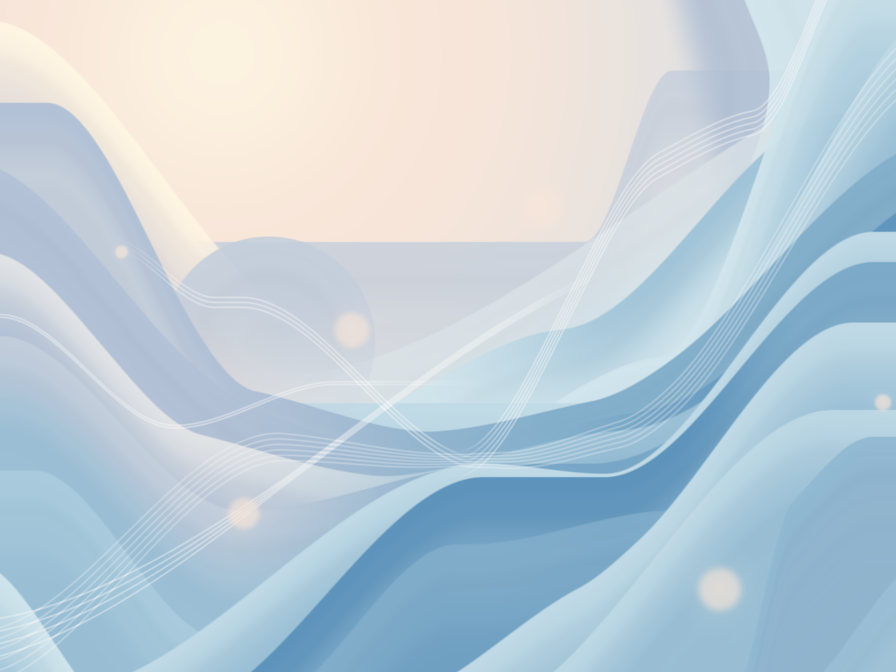
Write a Shadertoy shader that draws this background.

```glsl
// Flowing silk-like waves under a warm hazy sky, with fine strands and soft orbs.
// Each wave fills the area under a sum of smooth ramps, back to front,
// shaded by depth; strands are thin offsets of the same kind of curve.

const vec3 CREAM = vec3(.99, .95, .88);
const vec3 PEACH = vec3(.97, .90, .85);
const vec3 MIST  = vec3(.87, .88, .89);
const vec3 MAUVE = vec3(.69, .75, .83);
const vec3 PALE  = vec3(.81, .89, .92);
const vec3 SKY   = vec3(.66, .79, .86);
const vec3 MID   = vec3(.51, .68, .79);
const vec3 DEEP  = vec3(.36, .57, .73);
const float STRAND_WIDTH = .0016;
const float STRAND_LIGHT = .42;
const float FOLD_SHADE = .01;

// Orbs: centre and radius
const vec3 ORBS[6] = vec3[6](
  vec3(.524, .509, .03), vec3(.363, .236, .027), vec3(1.071, .123, .037),
  vec3(1.314, .401, .014), vec3(.807, .691, .033), vec3(.181, .625, .011));

vec2 p;    // position, canvas height = 1
vec3 col;  // colour painted so far

// Smooth step of height h, for x between a and b
float rise(float a, float b, float h) { return h * smoothstep(a, b, p.x); }

// Fades from 1 to 0 between a and b
float fade(float a, float b, float v) { return 1. - smoothstep(a, b, v); }

// Paints where depth d > 0, from rim colour to body colour
void region(float d, vec3 rim, vec3 body, float reach, float alpha) {
  float edge = max(fwidth(d), .0005);
  float folds = sin(d * 75.) + .5 * sin(d * 173. + 1.);
  vec3 tint = mix(rim, body, smoothstep(0., reach, d));
  tint += FOLD_SHADE * folds * exp(-9. * max(d, 0.));
  col = mix(col, tint, alpha * smoothstep(-edge, edge, d));
}

// Paints below a height
void wave(float h, vec3 rim, vec3 body, float reach, float alpha) {
  region(h - p.y, rim, body, reach, alpha);
}

// Bundle of thin lines about the height h
float strands(float h, float spread, int count) {
  float d = p.y - h, sum = 0.;
  float slope = max(length(vec2(dFdx(d), dFdy(d))) * iResolution.y, 1.);
  for (int i = 0; i < count; i++) {
    float offset = spread * ((float(i) + .5) / float(count) - .5);
    sum += fade(0., STRAND_WIDTH + .7 / iResolution.y, abs(d - offset) / slope);
  }
  return min(sum, 1.6);
}

void mainImage(out vec4 fragColor, in vec2 fragCoord) {
  p = fragCoord / iResolution.xy * vec2(4. / 3., 1.);
  float x = p.x, y = p.y;
  float east = smoothstep(.3, .85, x);
  vec3 haze = mix(MIST, MAUVE, .6);
  vec3 soft = mix(PALE, SKY, .45);
  vec3 blue = mix(SKY, MID, .4);

  // Warm sky
  float sun = length(p - vec2(.33, .92));
  col = mix(CREAM, PEACH, smoothstep(0., .33, sun));
  col = mix(col, MIST, smoothstep(.32, .85, sun));
  col = mix(col, MIST, .8 * fade(.4, .66, y));

  // Haze and hanging veil
  wave(.64 + rise(.87, 1., .255), haze, MIST, .3, .8);
  float veil = 1.03 + .115 * smoothstep(.5, .88, y) - .05 * smoothstep(.88, 1.06, y);
  region(x - veil, PALE, PALE, .1, .9);
  float veilBody = smoothstep(1., 1.07, x + .25 * (y - .9)) * smoothstep(.55, .75, y);
  region(veil - x, MAUVE, MAUVE, .1, .85 * veilBody);

  // Distant hills and climbing rays
  wave(.44 + rise(.4, 1.5, .5), mix(MIST, PALE, .3), PALE, .2, rise(.35, .6, .75));
  wave(.36 + rise(.45, .85, .15) + rise(.83, 1.25, .32),
    mix(PALE, blue, smoothstep(.6, 1., x)), PALE, .16, .9);
  wave(.3 + rise(.6, 1., .17) + rise(.98, 1.3, .62), PALE, SKY, .26, .95);
  wave(.4 + rise(.9, 1.05, .08) + rise(1., 1.42, .52), soft, blue, .18, .9);

  // Sunlit arc and round hill
  wave(.97 - rise(-.02, .5, .46), CREAM, mix(PEACH, MAUVE, .35), .16, fade(.26, .44, x));
  region(.158 - length(p - vec2(.4, .49)), haze, haze, .12, .9 * smoothstep(.36, .58, y));

  // Long ridges from left to right
  wave(.847 - rise(.07, .38, .42) - rise(.3, .65, .07) + rise(.62, 1., .06) + rise(.88, 1.42, .38),
    mix(MAUVE, MID, east), mix(haze, MID, east), .11, 1.);
  wave(.76 - rise(-.05, .4, .36) - rise(.3, .65, .09) + rise(.6, 1., .08) + rise(.95, 1.45, .34),
    mix(MAUVE, mix(MID, DEEP, smoothstep(.8, 1.2, x)), east), mix(MAUVE, MID, east), .12, .95);
  wave(.625 - rise(-.02, .3, .25) - rise(.15, .6, .085) + rise(.55, .95, .07) + rise(.92, 1.5, .36),
    mix(MIST, blue, east), mix(MAUVE, MID, east), .13, 1.);
  wave(.5 - rise(0., .36, .26) + rise(.36, .75, .07) + rise(.88, 1.4, .27),
    mix(haze, mix(MID, DEEP, .4), east), blue, .16, .9);
  wave(.3 - rise(.05, .33, .25), SKY, blue, .2, .9);

  // Bright band over the dark valley
  wave(-.03 + rise(.08, .72, .34) - rise(.72, .9, .015) + rise(.9, 1.3, .36), soft, blue, .12, 1.);
  wave(-.06 + rise(.25, .72, .35) + rise(.9, 1.3, .32),
    mix(DEEP, MID, rise(1., 1.2, .8)), MID, .17, 1.);
  wave(-.05 + rise(.38, .68, .24) + rise(.7, 1., .05), MID, mix(DEEP, MID, .3), .2, .75);

  // Lower swoosh and corner hills
  wave(-.05 + rise(.55, .95, .2) + rise(.86, 1.27, .37), soft, blue, .15, 1.);
  wave(-.06 + rise(.7, 1.24, .45), soft, blue, .14, .9);
  wave(-.05 + rise(1.08, 1.18, .25) + rise(1.1, 1.3, .15), mix(SKY, MID, .7), mix(MAUVE, MID, .7), .12, .9);
  wave(-.05 + rise(1.15, 1.4, .23), blue, SKY, .2, .8);
  wave(.165 - rise(-.04, .2, .24), PALE, SKY, .16, .95);

  // Fine strands
  float light = .7 * strands(.02 + rise(-.04, .42, .315) - rise(.4, .65, .02)
    + rise(.75, 1., .05) + rise(.92, 1.42, .57), .02 + .11 * abs(x - .68), 6);
  light += strands(.04 + rise(-.1, 1.1, .6), .012 + .15 * max(.42 - x, 0.), 4) * fade(.7, .95, x);
  light += strands(.31 + rise(.68, .98, .4) + rise(.85, 1.15, .11) + rise(1.12, 1.3, .3), .045, 5)
    * smoothstep(.66, .76, x);
  light += strands(.64 - rise(.16, .32, .09) - rise(.36, .72, .24), .022, 3)
    * smoothstep(.16, .3, x) * fade(.62, .74, x);
  light += strands(.53 - rise(0., .26, .165) + rise(.26, .5, .065), .008, 2) * fade(.5, .75, x);
  col = mix(col, vec3(.97), min(STRAND_LIGHT * light, .8));

  // Soft warm orbs
  for (int i = 0; i < 6; i++) {
    float r = length(p - ORBS[i].xy) / ORBS[i].z;
    col = mix(col, PEACH, .5 * fade(.6, 1.1, r) + .22 * exp(-r * r));
  }
  fragColor = vec4(clamp(col, 0., 1.), 1.);
}
```
